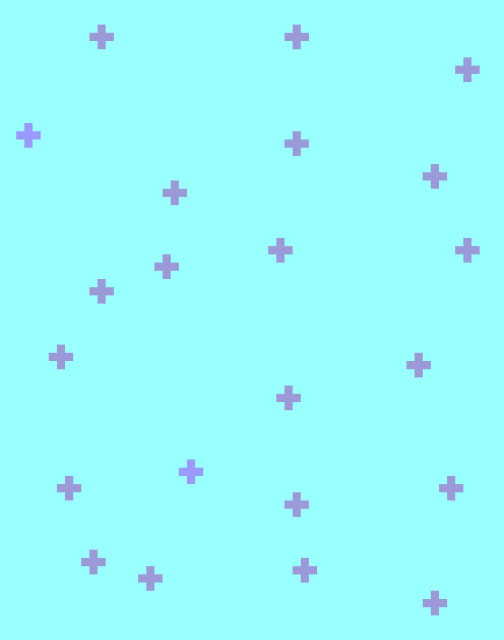
Write a WebGL 1 fragment shader that draws this pattern.

```glsl
precision highp float;
// Sparse blocky plus signs scattered over a flat cyan ground.

uniform vec2 u_resolution;

const vec3 GROUND = vec3(0.600, 1.000, 1.000);
const vec3 MAUVE  = vec3(0.612, 0.600, 0.847);
const vec3 BLUE   = vec3(0.600, 0.600, 1.000);

const vec2 BLOCKS = vec2(62.0, 78.0);  // coarse blocks across the canvas
const vec2 TILES  = vec2(4.0, 6.0);    // at most one plus per tile
const float MARGIN = 2.6;              // blocks kept free at tile borders
const float ARM_LENGTH = 1.5;          // half length of a bar, in blocks
const float ARM_WIDTH  = 0.5;          // half width of a bar, in blocks
const float BLANK_EVERY = 12.0;        // one tile in this many stays empty
const float BLUE_EVERY  = 11.0;        // one tile in this many is blue
const float SEED = 3.7;

vec2 hash2(vec2 cell) {
    vec2 q = vec2(dot(cell, vec2(127.1, 311.7)), dot(cell, vec2(269.5, 183.3)));
    return fract(sin(q + SEED) * 43758.5);
}

// Signed distance to two crossed bars
float plusDistance(vec2 p) {
    p = abs(p);
    float across = max(p.x - ARM_LENGTH, p.y - ARM_WIDTH);
    float upright = max(p.x - ARM_WIDTH, p.y - ARM_LENGTH);
    return min(across, upright);
}

// 1.0 for one index out of every period
float everyNth(float index, float period, float phase) {
    return 1.0 - step(0.5, abs(mod(index, period) - phase));
}

void main() {
    vec2 p = gl_FragCoord.xy / u_resolution * BLOCKS;
    float pixel = BLOCKS.y / u_resolution.y;

    // Jittered centre, snapped to the block grid
    vec2 tileSize = BLOCKS / TILES;
    vec2 tile = floor(p / tileSize);
    vec2 jitter = mix(vec2(MARGIN), tileSize - MARGIN, hash2(tile));
    vec2 center = floor(tile * tileSize + jitter) + 0.5;

    // Smooth coverage, leaving some tiles empty
    float index = tile.x + tile.y * TILES.x;
    float cover = clamp(0.5 - plusDistance(p - center) / pixel, 0.0, 1.0);
    cover *= 1.0 - everyNth(index, BLANK_EVERY, 9.0);

    vec3 ink = mix(MAUVE, BLUE, everyNth(index, BLUE_EVERY, 5.0));
    gl_FragColor = vec4(mix(GROUND, ink, cover), 1.0);
}
```
